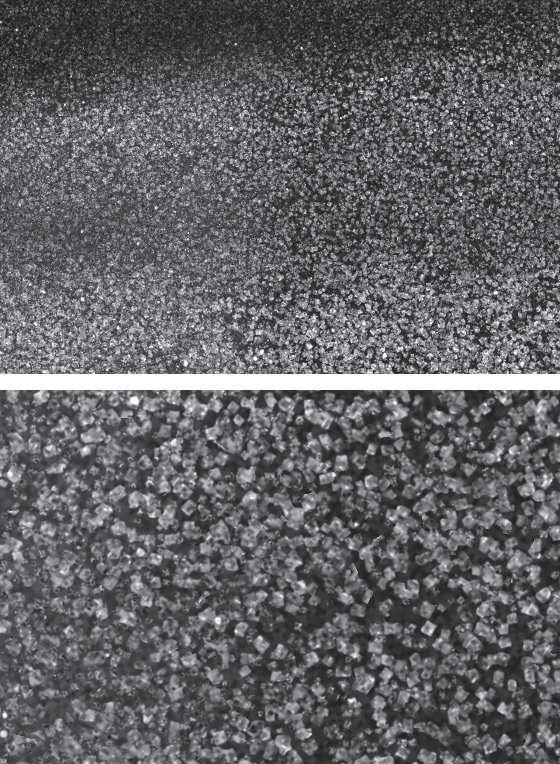
Top: the whole. Bottom: its middle third, enlarged.
Give the GLSL for this texture, as a WebGL 1 fragment shader.

```glsl
precision highp float;
// Pale crystal grains scattered over a dark, slightly speckled ground.
// Three jittered grids of rotated rounded boxes (fine, medium, coarse) are
// layered; broad smooth fields steer their density, haze and lighting.
uniform vec2 u_resolution;

const float FINE_CELLS = 118.0;    // cells per canvas height
const float MEDIUM_CELLS = 74.0;
const float COARSE_CELLS = 56.0;
const float JITTER = 0.84;         // spread of grains inside a cell
const float EDGE_BLUR = 0.0011;    // softness of outlines, canvas heights
const float RAGGEDNESS = 0.14;     // unevenness of outlines, cells
const float GROUND_TONE = 0.200;
const float GROUND_GRIT = 0.12;
const float GRAIN_TONE = 0.335;    // darkest grain
const float GRAIN_SPREAD = 0.22;   // range of grain tones
const float FACET_CONTRAST = 0.36;
const float SPARKLE_TONE = 0.22;   // small bright spots inside grains
const float GLINT_SHARE = 0.008;
const float GLINT_TONE = 0.42;
const float PIVOT_IN = 0.348;      // final contrast: mean tone before,
const float PIVOT_OUT = 0.362;     // mean tone after,
const float CONTRAST = 1.10;       // and gain around it
const vec3 TINT = vec3(0.996, 0.998, 1.022);
const mat2 SKEW = mat2(0.82, 0.57, -0.57, 0.82);  // hides the noise lattice

float hash(vec2 p) {
  vec3 q = fract(p.xyx * 0.1031);
  q += dot(q, q.yzx + 33.33);
  return fract((q.x + q.y) * q.z);
}

float noise(vec2 p) {
  vec2 i = floor(p), f = fract(p);
  f = f * f * (3.0 - 2.0 * f);
  return mix(mix(hash(i), hash(i + vec2(1, 0)), f.x),
             mix(hash(i + vec2(0, 1)), hash(i + vec2(1, 1)), f.x), f.y);
}

float cloud(vec2 p) {
  return 0.6 * noise(p) + 0.3 * noise(p * 2.1 + 17.0) + 0.1 * noise(p * 4.3 + 41.0);
}

float roundedBox(vec2 p, vec2 halfSize, float radius) {
  vec2 d = abs(p) - halfSize + radius;
  return length(max(d, 0.0)) + min(max(d.x, d.y), 0.0) - radius;
}

// Lays one grid of grains over the given tone.
float layGrains(float tone, vec2 p, float cells, float density, float size, float light, float seed) {
  vec2 g = p * cells, base = floor(g), n = SKEW * g + seed;
  float blur = (EDGE_BLUR + 0.35 / u_resolution.y) * cells;
  float frost = noise(n * 4.2) - 0.5;
  float ragged = RAGGEDNESS * (noise(n * 2.9 + 7.0) - 0.5);
  float sparkle = SPARKLE_TONE * smoothstep(0.68, 0.95, noise(n * 3.6 + 19.0));
  for (int j = -1; j <= 1; j++) {
    for (int i = -1; i <= 1; i++) {
      vec2 cell = base + vec2(i, j);
      vec2 id = cell + seed;
      vec2 shift = vec2(hash(id + 11.3), hash(id + 27.7)) - 0.5;
      vec2 q = g - cell - 0.5 - JITTER * shift;
      float turn = 6.2832 * hash(id + 43.1);
      float c = cos(turn), s = sin(turn);
      q = mat2(c, -s, s, c) * q;

      float scale = size * mix(0.75, 1.2, hash(id + 58.9));
      float aspect = mix(0.80, 1.22, hash(id + 71.7));
      float d = roundedBox(q, scale * vec2(aspect, 1.0 / aspect), scale * 0.4) + ragged;
      float mask = (1.0 - smoothstep(-blur, blur, d)) * step(hash(id + 89.3), density);

      // Facet shading, frosted grit and the odd small mirror-like glint
      float grain = GRAIN_TONE + GRAIN_SPREAD * hash(id + 97.1);
      grain += FACET_CONTRAST * (0.4 * q.x + frost) + sparkle;
      grain *= light;
      float core = 1.0 - smoothstep(0.4, 0.9, length(q) / scale);
      grain += GLINT_TONE * core * step(1.0 - GLINT_SHARE, hash(id + 113.9));
      tone = mix(tone, grain, mask);
    }
  }
  return tone;
}

float glow(vec2 uv, vec2 center, vec2 reach) {
  vec2 d = (uv - center) / reach;
  return exp(-dot(d, d));
}

void main() {
  vec2 p = gl_FragCoord.xy / u_resolution.y;
  vec2 uv = gl_FragCoord.xy / u_resolution;
  float drift = cloud(p * 3.2 + 5.0) - 0.5;
  float patches = cloud(SKEW * p * 14.0 + 31.0) - 0.5;

  // Regions: dark upper band, hazy left side, coarse lower edge
  float top = smoothstep(0.70, 0.93, uv.y + 0.14 * drift + 0.20 * (0.45 - uv.x));
  float haze = (1.0 - smoothstep(0.34, 0.58, uv.x + 0.15 * drift)) * (1.0 - top);
  float low = 1.0 - smoothstep(0.10, 0.40, uv.y + 0.15 * drift);

  // Broad lighting
  float light = 0.96 - 0.28 * top + 0.17 * low + 0.14 * drift;
  light += 0.22 * glow(uv, vec2(0.20, 0.66), vec2(0.28, 0.14));
  light += 0.12 * glow(uv, vec2(0.82, 0.78), vec2(0.30, 0.18));
  light -= 0.14 * glow(uv, vec2(0.06, 0.36), vec2(0.22, 0.09));
  light -= 0.10 * glow(uv, vec2(0.40, 0.92), vec2(0.25, 0.12));

  // Speckled ground
  float grit = noise(SKEW * p * 240.0) - 0.5;
  float tone = GROUND_TONE + GROUND_GRIT * grit + 0.08 * haze - 0.03 * top;

  float fine = 0.44 + 0.40 * haze + 0.26 * top + 0.6 * patches;
  float medium = 0.90 - 0.45 * top - 0.38 * low + 0.9 * patches;
  float coarse = 0.90 * low + 0.6 * patches * low;
  tone = layGrains(tone, p, FINE_CELLS, fine, 0.35, light * 0.89, 3.0);
  tone = layGrains(tone, p, MEDIUM_CELLS, medium, 0.39 - 0.09 * top, light, 211.0);
  tone = layGrains(tone, p, COARSE_CELLS, coarse, 0.39, light * 1.05, 467.0);

  tone = PIVOT_OUT + CONTRAST * (tone - PIVOT_IN);
  gl_FragColor = vec4(clamp(tone * TINT, 0.0, 1.0), 1.0);
}
```
